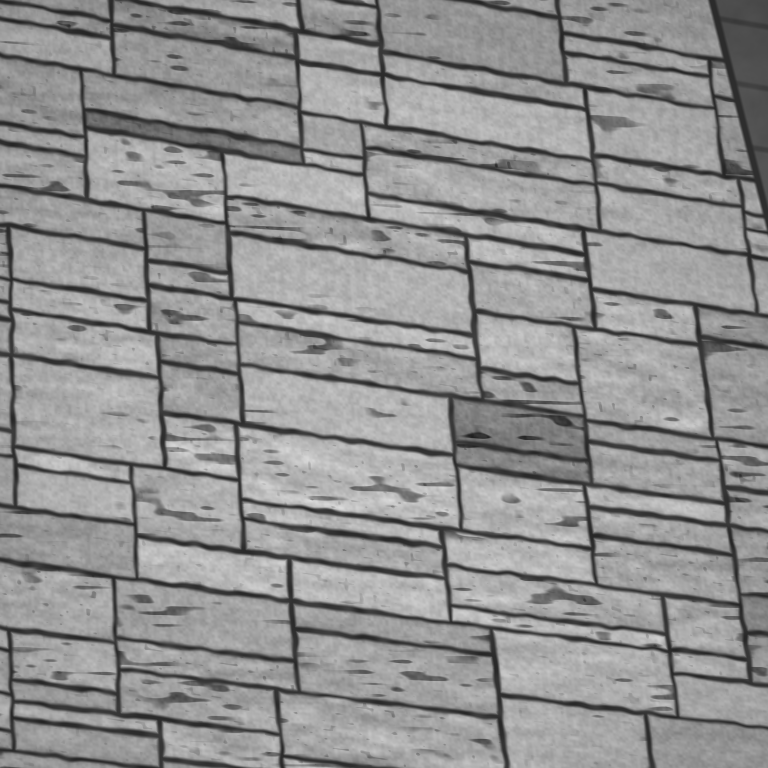
This texture is drawn by a Shadertoy shader. Its source:

```glsl
// Grey ashlar stone wall seen at a slant: interlocking blocks, slivers, dark joints and a corner pier.
#define CELL vec2(0.205, 0.085)   // mean block size
#define JITTER 0.72               // irregularity of the block sizes
#define SPLIT_CHANCE 0.62         // share of tall blocks cut into block and sliver
#define JOINT 0.0031              // half width of the mortar joints
#define SOFTNESS 0.0016           // blur of the joint edges
#define STONE_TONE 0.685
#define TONE_SPREAD 0.11
#define MORTAR_TONE 0.20
#define PIER_TONE 0.36
#define CHIP_DEPTH 0.30           // darkness of the slanting chips

float hash(vec2 p) {
    return fract(sin(dot(p, vec2(127.1, 311.7))) * 43758.5453);
}

float noise(vec2 p) {
    vec2 i = floor(p), f = fract(p);
    f = f * f * (3.0 - 2.0 * f);
    return mix(mix(hash(i), hash(i + vec2(1, 0)), f.x),
               mix(hash(i + vec2(0, 1)), hash(i + vec2(1, 1)), f.x), f.y);
}

float fbm(vec2 p) {
    float sum = 0.0, amp = 0.5;
    for (int i = 0; i < 4; i++) {
        sum += amp * noise(p);
        p = p * 2.03 + 17.3;
        amp *= 0.5;
    }
    return sum;
}

// Slanted view: courses fall to the right, upright joints lean.
vec2 wallCoords(vec2 p) {
    return vec2(p.x + p.y * (0.03 + 0.12 * p.x),
                p.y + p.x * (0.125 + 0.06 * p.y));
}

vec2 latticePoint(vec2 i) {
    return i + JITTER * (vec2(hash(i + 3.7), hash(i + 41.3)) - 0.5);
}

// Lattice points carry level and upright joints by turns; four of them bound a block.
vec4 blockBounds(vec2 i) {
    vec2 a = latticePoint(i), b = latticePoint(i + vec2(1, 0));
    vec2 c = latticePoint(i + vec2(0, 1)), d = latticePoint(i + 1.0);
    return mod(i.x + i.y, 2.0) < 0.5 ? vec4(c.x, a.y, b.x, d.y)
                                     : vec4(a.x, b.y, d.x, c.y);
}

// Finds the stone around g: its bounds, and an id for its random traits.
vec4 findStone(vec2 g, out vec2 id) {
    vec4 bounds = vec4(floor(g), floor(g) + 1.0);
    id = floor(g);
    for (int y = -1; y <= 1; y++)
    for (int x = -1; x <= 1; x++) {
        vec2 i = floor(g) + vec2(x, y);
        vec4 b = blockBounds(i);
        if (all(greaterThanEqual(g, b.xy)) && all(lessThan(g, b.zw))) {
            bounds = b;
            id = i;
        }
    }
    // Cut tall blocks into a block and a sliver
    float height = bounds.w - bounds.y;
    if (height > 0.75 && hash(id + 9.1) < SPLIT_CHANCE) {
        float part = hash(id + 5.3) < 0.5 ? 0.33 : 0.66;
        float cut = bounds.y + height * (part + 0.08 * (hash(id + 2.9) - 0.5));
        if (g.y < cut) bounds.w = cut;
        else { bounds.y = cut; id += 0.37; }
    }
    return bounds;
}

// Depth inside a stone with slightly rounded corners
float stoneDepth(vec2 g, vec4 bounds) {
    float radius = 0.004;
    vec2 q = abs(g - 0.5 * (bounds.xy + bounds.zw)) * CELL
           - 0.5 * (bounds.zw - bounds.xy) * CELL + radius;
    return radius - length(max(q, 0.0)) - min(max(q.x, q.y), 0.0);
}

float stoneTone(vec2 w, vec2 id) {
    vec2 q = w + 7.0 * vec2(hash(id + 1.3), hash(id + 6.1));
    float rough = hash(id + 8.8);
    float tone = STONE_TONE + TONE_SPREAD * (hash(id + 4.4) - 0.5);
    tone -= 0.15 * step(0.95, hash(id + 12.6));
    // Split-face relief, lit from above
    vec2 r = vec2(q.x * 0.88 + q.y * 0.47, q.y * 0.88 - q.x * 0.1);
    vec2 s = r * vec2(14.0, 38.0);
    tone += (0.10 + 0.25 * rough) * (fbm(s) - fbm(s + vec2(0.1, 0.35)));
    // Slanting chips, clustered on the rougher stones
    float chip = smoothstep(0.66, 0.84, noise(r * vec2(34.0, 150.0)));
    tone -= CHIP_DEPTH * chip * smoothstep(0.48, 0.72, noise(q * vec2(11.0, 22.0)) + 0.25 * rough - 0.1);
    // Grain and pits
    tone += 0.07 * (noise(q * 130.0) - 0.5) + 0.06 * (noise(q * 260.0) - 0.5);
    tone -= 0.16 * rough * smoothstep(0.80, 0.96, noise(q * vec2(110.0, 170.0)));
    return tone;
}

void mainImage(out vec4 fragColor, in vec2 fragCoord) {
    vec2 p = fragCoord / iResolution.y;
    float soft = SOFTNESS + 0.8 / iResolution.y;
    vec2 w = wallCoords(p);
    vec2 wobble = vec2(noise(w * 55.0), noise(w * 55.0 + 31.0)) - 0.5;
    vec2 g = (w + 0.0035 * wobble) / CELL;

    // Stones and joints
    vec2 id;
    vec4 bounds = findStone(g, id);
    float depth = stoneDepth(g, bounds);
    float joint = JOINT * (0.65 + 0.7 * noise(w * 22.0));
    float tone = stoneTone(w, id) - 0.06 * (1.0 - smoothstep(joint, joint + 0.006, depth));
    float mortar = MORTAR_TONE + 0.10 * (noise(w * 70.0) - 0.5);
    tone = mix(mortar, tone, smoothstep(joint - soft, joint + soft, depth));

    // Smooth pier beyond the upper right corner
    float corner = p.x + 0.255 * p.y - 1.182;
    float course = abs(fract(w.y / 0.085) - 0.5) * 0.085;
    float pier = PIER_TONE + 0.06 * (fbm(p * 45.0) - 0.5);
    pier -= 0.08 * (1.0 - smoothstep(0.001, 0.001 + 2.0 * soft, course));
    tone = mix(tone, pier, smoothstep(-soft, soft, corner));
    tone = mix(MORTAR_TONE, tone, smoothstep(0.002, 0.002 + 2.0 * soft, abs(corner)));

    // Falloff of light toward the edges
    vec2 fromCentre = p - vec2(0.5, 0.42);
    tone *= 1.02 - 0.34 * dot(fromCentre, fromCentre);
    fragColor = vec4(vec3(clamp(tone, 0.0, 1.0)), 1.0);
}
```
